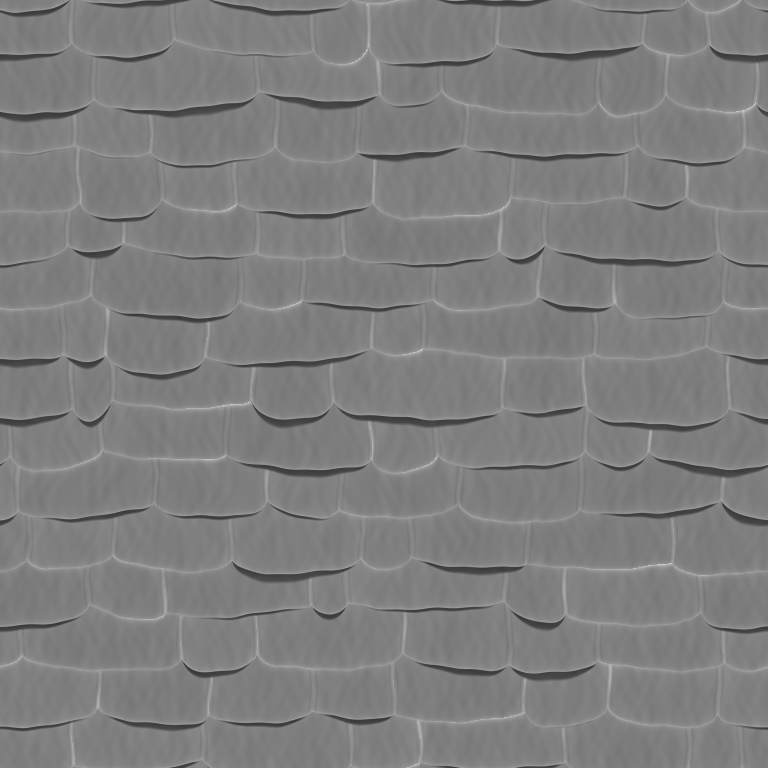
A WebGL 1 fragment shader for this texture map:

```glsl
precision highp float;
// Grey height-like map of worn, overlapping shingles laid in uneven courses.
// Each course has a continuous sagging lower edge that hides the course below;
// lips, side joints and crescent shadows are shaded from distances to the edges.

uniform vec2 u_resolution;

#define COURSES 15.0      // rows over the canvas
#define COLUMNS 7.0       // mean shingles per row
#define JITTER 0.76       // irregularity of widths
#define CORNER_RISE 0.24  // scatter of corner heights, in rows
#define DROP 0.24         // scatter of lower edges, in rows
#define SAG 0.10          // bow of lower edges, in rows
#define ROUNDING 0.009    // corner radius
#define SHADOW 0.0125     // thickest shadow
#define BASE_GREY 0.488
#define SHADOW_GREY 0.23
#define GRAIN 0.013

struct Shingle {
  float edge;   // height of the lower edge, in rows
  float side;   // distance to the nearest side joint
  float u;      // position across, 0 to 1
  float joint;  // random value of the nearest joint
  vec2 seed;    // identity
};

float hash(vec2 p) {
  vec3 q = fract(vec3(p.xyx) * 0.1031);
  q += dot(q, q.yzx + 33.33);
  return fract((q.x + q.y) * q.z);
}

float jointRandom(float column, float row) {
  return hash(vec2(mod(column, COLUMNS) + 3.0, mod(row, COURSES) + 17.0));
}

float jointPosition(float column, float row) {
  return column + JITTER * jointRandom(column, row);
}

Shingle shingleAt(float x, float row) {
  float wrapped = mod(row, COURSES);
  float p = x * COLUMNS + COLUMNS * hash(vec2(wrapped, 71.0));
  float column = floor(p);
  if (p < jointPosition(column, row)) column -= 1.0;
  float left = jointPosition(column, row);
  float right = jointPosition(column + 1.0, row);

  Shingle s;
  s.seed = vec2(mod(column, COLUMNS) + 5.0, wrapped + 41.0);
  s.u = clamp((p - left) / (right - left), 0.0, 1.0);
  s.side = max(min(p - left, right - p), 0.0) / COLUMNS;
  float nearest = column + step(0.5, s.u);
  s.joint = hash(vec2(mod(nearest, COLUMNS) + 90.0, wrapped));

  // Corners are shared by neighbours, so the lower edge never breaks.
  float corners = mix(jointRandom(column, row + 5.0),
                      jointRandom(column + 1.0, row + 5.0),
                      smoothstep(0.0, 1.0, s.u));
  float hang = DROP * hash(s.seed + 7.0) * (1.0 - exp(-s.side / ROUNDING));
  float bow = SAG * 4.0 * s.u * (1.0 - s.u);
  float wave = 0.018 * sin(x * 57.0 + row * 2.3) + 0.01 * sin(x * 131.0 + row);
  s.edge = row + CORNER_RISE * corners - hang - bow + wave;
  return s;
}

// Layered sines with bent phases, stretched vertically into faint streaks.
float streaks(vec2 p, float phase) {
  float sum = 0.0;
  for (int i = 0; i < 6; i++) {
    float k = float(i);
    float bend = 2.0 * sin(p.y * (19.0 + 11.0 * k) + phase + k * 2.1);
    sum += sin(p.x * (47.0 + 73.0 * k) + bend + phase * (k + 1.0))
         * sin(p.y * (31.0 + 17.0 * k) + 1.7 * sin(p.x * 29.0 + k) + phase);
  }
  return sum * 0.5;
}

void main() {
  vec2 uv = gl_FragCoord.xy / u_resolution;
  float bent = uv.x + 0.0016 * sin(uv.y * 69.0 + 4.0 * sin(uv.x * 19.0));
  float v = uv.y * COURSES;

  // The highest course whose lower edge lies beneath this point is visible.
  float row = floor(v);
  if (v > shingleAt(bent, row + 1.0).edge) row += 1.0;
  else if (v < shingleAt(bent, row).edge) row -= 1.0;
  Shingle own = shingleAt(bent, row);
  Shingle over = shingleAt(bent, row + 1.0);
  float above = max(v - own.edge, 0.0) / COURSES;
  float below = max(over.edge - v, 0.0) / COURSES;

  // Slightly hollow faces with soft rims.
  float id = hash(own.seed);
  float grey = BASE_GREY + 0.016 * (id - 0.5) + GRAIN * streaks(uv, id * 40.0);
  grey += 0.035 * exp(-own.side / 0.010) + 0.040 * exp(-above / 0.007)
        + 0.030 * exp(-below / 0.010);

  // Thin side joints: a pale ridge beside a faint groove.
  float ends = smoothstep(0.0, 0.003, above) * smoothstep(0.0, 0.003, below);
  float ridge = own.joint * own.joint * (0.65 + 0.35 * sin(uv.y * 83.0 + id * 9.0));
  float groove = (own.side - 0.004) / 0.0015;
  grey += ends * (0.20 * ridge * exp(-own.side / 0.0025)
        - 0.035 * exp(-groove * groove));

  // Pale lip along both sides of the lower edge, bright where no shadow falls.
  grey += 0.07 * exp(-above / 0.0018) + 0.05 * exp(-below / 0.0015);
  float shadeSeed = hash(over.seed + 23.0);
  float glow = (1.0 - smoothstep(0.05, 0.45, shadeSeed))
             * mix(over.u, 1.0 - over.u, step(0.2, shadeSeed));
  grey += 0.26 * glow * exp(-below / 0.0028);

  // Crescent shadow hanging under the edge of the course above.
  float skewed = pow(over.u, mix(0.55, 1.8, hash(over.seed + 31.0)));
  float lens = 4.0 * skewed * (1.0 - skewed);
  float depth = SHADOW * lens * smoothstep(0.25, 1.05, shadeSeed) + 0.0006;
  float shade = smoothstep(0.0, 0.0016, below)
              * (1.0 - smoothstep(depth * 0.65, depth + 0.0016, below));
  shade *= smoothstep(0.0008, 0.0040, depth);
  float shadowGrey = SHADOW_GREY + 0.08 * below / SHADOW + GRAIN * streaks(uv.yx, id);
  grey = mix(grey, shadowGrey, shade);

  gl_FragColor = vec4(vec3(clamp(grey, 0.0, 1.0)), 1.0);
}
```
